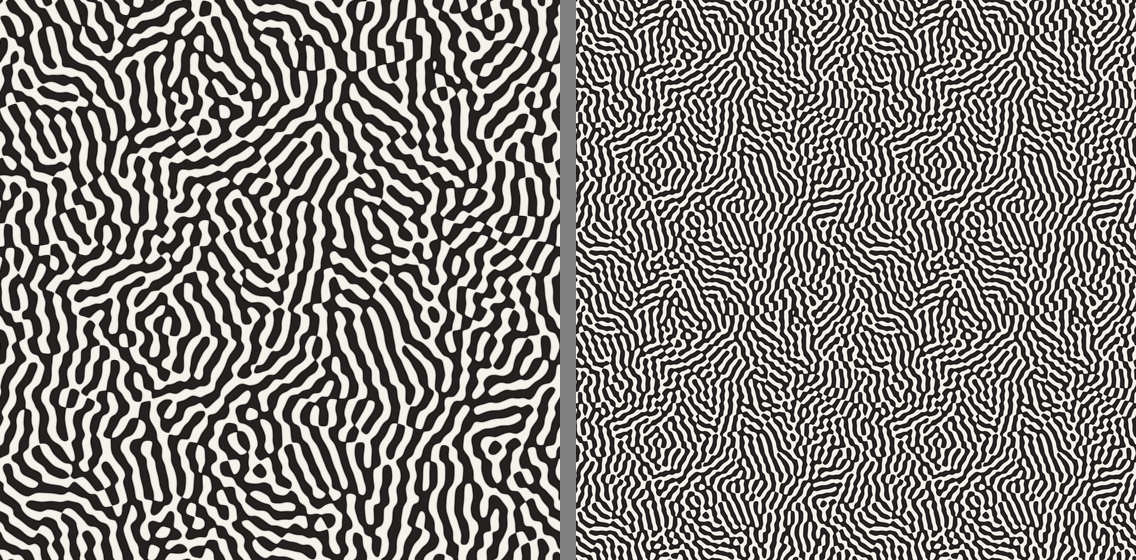
Left: one tile. Right: repeated 2 by 2.
Write a three.js fragment shader that draws this pattern.

```glsl
// Labyrinth of even, round-ended pale bands on dark ink, mostly upright.
// Wave packets scattered on a wrapping grid are summed as complex numbers; the
// normalised real part is cut at a level and turned into a distance to the edge.

#define CELLS 26.0        // packet grid cells across the tile
#define BANDS 34.0        // bands across the tile
#define FLOW_REPEATS 5.0  // cells of the direction noise across the tile
#define FLOW_SWING 2.2    // how far the direction noise turns the bands
#define ANGLE_JITTER 0.7  // random turn of each packet, radians
#define LEVEL 0.10        // cut level, higher thins the pale bands
#define CORE 0.45         // rounding of band ends and forks
#define EDGE 0.0018       // half width of the soft edge
#define RIM 0.0036        // reach of the darker rim inside the ink
#define PALE vec3(0.96, 0.95, 0.92)
#define INK vec3(0.15, 0.13, 0.13)
#define RIM_INK vec3(0.085, 0.065, 0.065)

const float TAU = 6.2831853;
const float REACH = 3.0;  // packet radius in grid cells

varying vec2 vUv;

vec4 hash4(vec2 p) {
  vec4 q = fract((p.xyxy + 7.0) * vec4(0.1031, 0.1030, 0.0973, 0.1099));
  q += dot(q, q.wzxy + 33.33);
  return fract((q.xxyz + q.yzzw) * q.zywx);
}

// Gradient noise that wraps after "period" cells
float cornerSlope(vec2 cell, vec2 offset, float period) {
  float a = TAU * hash4(mod(cell, period) + 61.0).x;
  return dot(vec2(cos(a), sin(a)), offset);
}

float gradientNoise(vec2 p, float period) {
  vec2 i = floor(p), f = fract(p);
  vec2 s = f * f * f * (f * (f * 6.0 - 15.0) + 10.0);
  vec2 e = vec2(1.0, 0.0);
  float low = mix(cornerSlope(i, f, period),
                  cornerSlope(i + e.xy, f - e.xy, period), s.x);
  float high = mix(cornerSlope(i + e.yx, f - e.yx, period),
                   cornerSlope(i + e.xx, f - e.xx, period), s.x);
  return mix(low, high, s.y);
}

// Signed distance to the band edge in canvas units, positive on the pale side
float bandDistance(vec2 uv) {
  vec2 p = uv * CELLS;
  vec2 home = floor(p);
  vec2 z = vec2(0.0), zx = vec2(0.0), zy = vec2(0.0);  // wave and its slopes

  for (int j = -3; j <= 3; j++) {
    for (int i = -3; i <= 3; i++) {
      vec2 cell = home + vec2(float(i), float(j));
      vec4 rnd = hash4(mod(cell, CELLS));
      vec2 centre = cell + rnd.xy;
      vec2 d = p - centre;
      float fade = 1.0 - dot(d, d) / (REACH * REACH);
      if (fade <= 0.0) continue;

      float flow = gradientNoise(centre * FLOW_REPEATS / CELLS, FLOW_REPEATS);
      float angle = FLOW_SWING * flow + ANGLE_JITTER * (2.0 * rnd.z - 1.0);
      vec2 k = TAU * BANDS / CELLS * vec2(cos(angle), sin(angle));
      float phase = dot(k, d) + TAU * rnd.w;
      vec2 wave = vec2(cos(phase), sin(phase));
      vec2 turned = vec2(-wave.y, wave.x);

      float weight = fade * fade * fade * fade;
      vec2 slope = -8.0 * fade * fade * fade * d / (REACH * REACH);
      z += weight * wave;
      zx += slope.x * wave + weight * k.x * turned;
      zy += slope.y * wave + weight * k.y * turned;
    }
  }

  float size = sqrt(dot(z, z) + CORE * CORE);
  vec2 sizeSlope = vec2(dot(z, zx), dot(z, zy)) / size;
  float value = z.x / size;
  vec2 slope = (vec2(zx.x, zy.x) - value * sizeSlope) / size;
  return (value - LEVEL) / max(length(slope) * CELLS, 1.0);
}

void main() {
  float dist = bandDistance(vUv);
  vec3 ink = mix(RIM_INK, INK, smoothstep(EDGE, RIM, -dist));
  vec3 color = mix(ink, PALE, smoothstep(-EDGE, EDGE, dist));
  gl_FragColor = vec4(color, 1.0);
}
```
